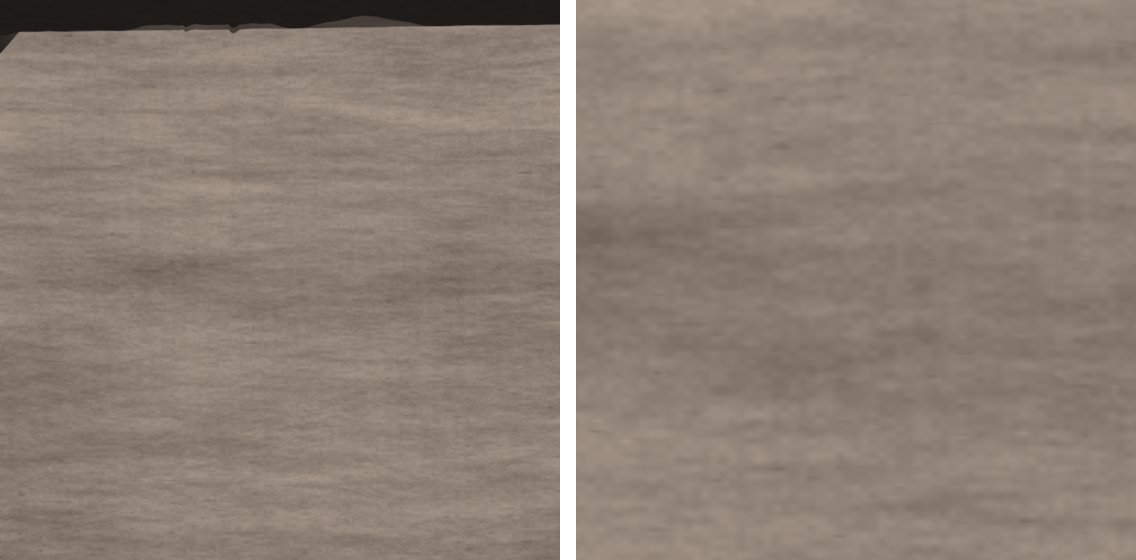
Left: the whole. Right: its middle third, enlarged.
Write a WebGL 2 fragment shader that draws this texture.

```glsl
#version 300 es
precision highp float;
// A sheet of taupe fibrous paper with horizontal brushed streaks, under a dark band.
// Stretched value noise at several scales gives clouds, streaks, fibres and grain;
// the sheet's torn top edge and a thin translucent film are height functions of x.

uniform vec2 u_resolution;
out vec4 outColor;

const vec3 PAPER_COLOR = vec3(0.560, 0.502, 0.459);
const vec3 TONE_STEP   = vec3(0.050, 0.047, 0.044); // colour change per unit of tone
const vec3 FILM_COLOR  = vec3(0.340, 0.300, 0.270);
const vec3 BAND_COLOR  = vec3(0.118, 0.105, 0.095);

const vec2 CLOUD_SCALE  = vec2(2.6, 10.0);
const vec2 STREAK_SCALE = vec2(3.5, 30.0);
const vec2 FINE_SCALE   = vec2(11.0, 85.0);
const vec2 FIBRE_SCALE  = vec2(50.0, 190.0);
const vec2 GRAIN_SCALE  = vec2(190.0, 250.0);
const vec2 FLECK_SCALE  = vec2(55.0, 170.0);

const float CLOUD_AMOUNT  = 1.15;
const float STREAK_AMOUNT = 0.95;
const float FINE_AMOUNT   = 0.55;
const float FIBRE_AMOUNT  = 0.50;
const float GRAIN_AMOUNT  = 0.42;
const float FLECK_AMOUNT  = 0.90;

const float EDGE_LEFT = 0.942;   // height of the sheet at the left and right
const float EDGE_RIGHT = 0.956;
const float CORNER_WIDTH = 0.034;
const float EDGE_SOFTNESS = 0.0018;

float hash(vec2 p) {
  return fract(sin(dot(p, vec2(127.1, 311.7))) * 43758.5453);
}

// Smooth value noise in -1..1
float noise(vec2 p) {
  vec2 cell = floor(p);
  vec2 f = fract(p);
  f = f * f * (3.0 - 2.0 * f);
  float low = mix(hash(cell), hash(cell + vec2(1.0, 0.0)), f.x);
  float high = mix(hash(cell + vec2(0.0, 1.0)), hash(cell + vec2(1.0)), f.x);
  return 2.0 * mix(low, high, f.y) - 1.0;
}

float fbm(vec2 p) {
  float sum = 0.0;
  float amplitude = 0.6;
  for (int i = 0; i < 3; i++) {
    sum += amplitude * noise(p);
    p = p * 2.03 + vec2(17.3, 9.1);
    amplitude *= 0.5;
  }
  return sum;
}

// 1 inside the interval, fading over the given width at both ends
float span(float x, float start, float end, float fade) {
  return smoothstep(start - fade, start + fade, x)
       * (1.0 - smoothstep(end - fade, end + fade, x));
}

// Height of the opaque sheet: a gentle slope, a cut corner and a ragged tear
float sheetEdge(float x) {
  float edge = mix(EDGE_LEFT, EDGE_RIGHT, x) + 0.0012 * fbm(vec2(x * 24.0, 3.0));
  float ragged = max(0.0, fbm(vec2(x * 48.0, 8.0)) + 0.15);
  edge -= 0.011 * ragged * span(x, 0.31, 0.43, 0.015);
  return edge - 1.1 * max(0.0, CORNER_WIDTH - x);
}

// Height of the thin film that shows above the sheet
float filmEdge(float x) {
  float strip = 0.008 * span(x, 0.25, 0.50, 0.02);
  float peak = 0.021 * max(0.0, 1.0 - abs(x - 0.65) / 0.11);
  float corner = 0.9 * max(0.0, CORNER_WIDTH - x);
  return sheetEdge(x) + 0.001 + max(max(strip, peak), corner)
       + 0.001 * noise(vec2(x * 60.0, 5.0));
}

// Tone of the paper around zero; one unit is a clearly lighter or darker shade
float paperTone(vec2 uv) {
  vec2 p = uv + vec2(0.0, 0.006 * noise(uv * vec2(5.0, 3.0)));
  float tone = 0.45 * smoothstep(0.45, 0.85, uv.y) - 0.15;
  tone -= 0.35 * exp(-pow((uv.y - 0.48) / 0.10, 2.0));
  tone += CLOUD_AMOUNT * fbm(p * CLOUD_SCALE);
  tone += STREAK_AMOUNT * fbm(p * STREAK_SCALE + 31.0);
  tone += FINE_AMOUNT * noise(p * FINE_SCALE + 57.0);
  tone += FIBRE_AMOUNT * noise(p * FIBRE_SCALE + 73.0);
  tone += GRAIN_AMOUNT * noise(uv * GRAIN_SCALE + 11.0);
  float fleck = noise(p * FLECK_SCALE + 91.0);
  tone += FLECK_AMOUNT * (0.7 * smoothstep(0.78, 1.0, fleck)
                        - smoothstep(0.70, 1.0, -fleck));
  return tone;
}

void main() {
  vec2 uv = gl_FragCoord.xy / u_resolution;
  float soft = max(EDGE_SOFTNESS, 0.8 / u_resolution.y);

  // Dark band with a faint weave
  float weave = noise(uv * vec2(60.0, 180.0));
  vec3 color = BAND_COLOR * (1.0 + 0.06 * weave);

  // Translucent film, thinner towards its upper rim and at the corner
  float film = 1.0 - smoothstep(-soft, soft, uv.y - filmEdge(uv.x));
  float density = 0.72 + 0.15 * noise(uv * vec2(14.0, 60.0));
  density *= mix(0.35, 1.0, smoothstep(0.0, 0.06, uv.x));
  color = mix(color, FILM_COLOR, film * density);

  // Opaque paper
  float sheet = 1.0 - smoothstep(-soft, soft, uv.y - sheetEdge(uv.x));
  vec3 paper = PAPER_COLOR + TONE_STEP * paperTone(uv);
  outColor = vec4(mix(color, paper, sheet), 1.0);
}
```
